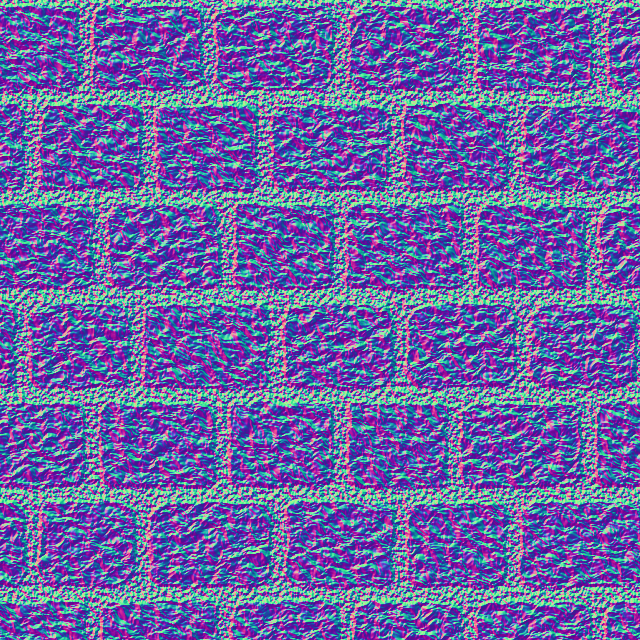
A Shadertoy shader for this texture map:

```glsl
// Normal map of rough stone bricks laid in a running bond with grainy mortar

float hash(vec2 p) {
    vec3 q = fract(p.xyx * 0.1031);
    q += dot(q, q.yzx + 33.33);
    return fract((q.x + q.y) * q.z);
}

float corner(vec2 cell, vec2 offset) {
    float angle = 6.2832 * hash(cell);
    return dot(vec2(cos(angle), sin(angle)), offset);
}

float gradientNoise(vec2 p) {
    vec2 i = floor(p), f = p - i;
    vec2 w = f * f * f * (f * (f * 6.0 - 15.0) + 10.0);
    vec2 e = vec2(1.0, 0.0);
    float low = mix(corner(i, f), corner(i + e, f - e), w.x);
    float high = mix(corner(i + e.yx, f - e.yx), corner(i + 1.0, f - 1.0), w.x);
    return mix(low, high, w.y);
}

float fbm(vec2 p, int octaves) {
    float sum = 0.0, gain = 1.0;
    for (int i = 0; i < octaves; i++) {
        sum += gain * gradientNoise(p);
        p = p * 2.03 + 19.7;
        gain *= 0.5;
    }
    return sum;
}

// Irregular position of a vertical joint, in brick widths
float jointAt(float column, float row) {
    return column + 0.2 * (hash(vec2(column, row) + 17.0) - 0.5);
}

// x: signed distance to the brick outline, y: brick seed, z: horizontal bed joint
vec3 brickAt(vec2 p) {
    float v = (1.0 - p.y) * 6.44 + 0.03;
    float row = floor(v);
    float u = p.x * 5.154 - (mod(row, 2.0) < 0.5 ? 0.75 : 0.19);
    float column = floor(u);
    if (u < jointAt(column, row)) column -= 1.0;
    else if (u > jointAt(column + 1.0, row)) column += 1.0;

    float left = jointAt(column, row), right = jointAt(column + 1.0, row);
    float seed = hash(vec2(column, row) + 53.0);
    float across = abs(v - row - 0.5);
    vec2 q = vec2(abs(u - 0.5 * (left + right)) - 0.5 * (right - left), across - 0.5);
    float radius = mix(0.015, 0.032, seed);
    q = q / vec2(5.154, 6.44) + vec2(0.0095, 0.0095) + radius;
    float d = length(max(q, 0.0)) + min(max(q.x, q.y), 0.0) - radius;
    d += 0.006 * gradientNoise(p * 22.0) + 0.003 * gradientNoise(p * 60.0);
    return vec3(d, seed, smoothstep(0.40, 0.45, across));
}

// Chipped stone: jagged flakes, slanted ridges and fine pitting, different on every brick
float stoneHeight(vec2 p, float seed) {
    p += seed * vec2(7.3, 4.1);
    p.y += (0.24 - 0.4 * seed) * p.x + 0.008 * gradientNoise(p * 24.0);
    p += 0.005 * vec2(gradientNoise(p * 60.0), gradientNoise(p * 60.0 + 31.0));
    float flakes = 0.021 * fbm(p * vec2(42.0, 64.0), 3);
    vec2 slant = vec2(dot(p, vec2(0.85, 0.5)) * 48.0, dot(p, vec2(0.5, -0.85)) * 20.0);
    float pits = 0.0045 * gradientNoise(p * 200.0);
    return flakes + pits - 0.018 * abs(gradientNoise(slant));
}

float surfaceHeight(vec2 p) {
    vec3 brick = brickAt(p);
    float rim = 1.0 - smoothstep(-0.006, 0.001, brick.x);
    float face = 1.0 - smoothstep(-0.009, -0.001, brick.x);
    float grain = 0.016 * fbm(p * 125.0, 2);
    return 0.014 * rim + mix(grain, stoneHeight(p, brick.y), face);
}

void mainImage(out vec4 fragColor, in vec2 fragCoord) {
    vec2 p = fragCoord / iResolution.xy;

    // Slope of the height field; red rises to the right, green faces up
    vec2 e = vec2(0.0011, 0.0);
    float h = surfaceHeight(p);
    vec2 slope = vec2(surfaceHeight(p + e) - h, h - surfaceHeight(p + e.yx)) / e.x;

    // Stone faces lean down and left, mortar beds lean upward
    vec3 brick = brickAt(p);
    float face = 1.0 - smoothstep(-0.005, 0.001, brick.x);
    slope += mix(vec2(-0.2, 0.65 * brick.z - 0.1), vec2(-0.55, -0.9), face);

    vec3 normal = normalize(vec3(slope, 0.8));
    fragColor = vec4(0.5 + vec3(0.47, 0.49, 0.36) * normal, 1.0);
}
```
